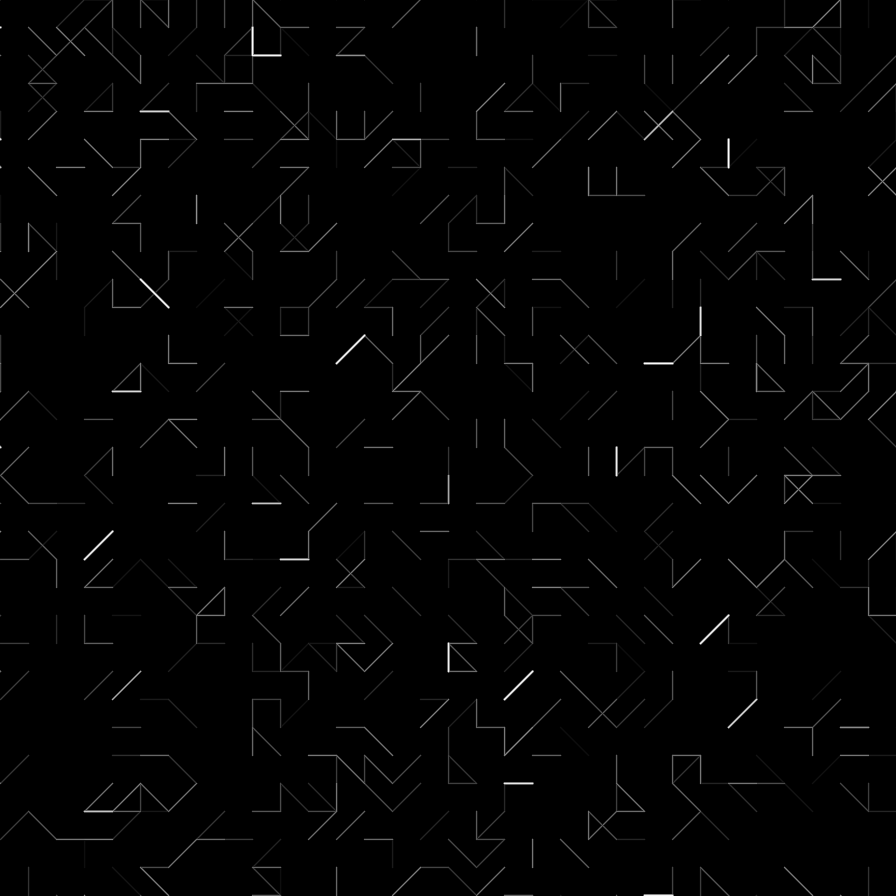
A WebGL 2 fragment shader for this pattern:

```glsl
#version 300 es
precision highp float;

uniform vec2 u_resolution;
out vec4 outColor;

const float CELLS = 32.0;                    // lattice cells across the canvas
const float DENSITY = 0.155;                 // chance that each possible edge is drawn
const vec2 LATTICE_SHIFT = vec2(0.5 / 768.0);
const float THIN_RADIUS = 0.00064;           // half widths, in canvas units
const float THICK_RADIUS = 0.00112;
const float EDGE_SOFTNESS = 1.25;            // smoothing width, in pixels
const float FAINT_TONE = 0.06;
const float COMMON_TONE = 0.56;
const float ACCENT_TONE = 1.0;
const float ACCENT_START = 0.935;            // rank above which an edge turns bold
const vec3 BACKGROUND = vec3(0.0);
const vec3 LINE_COLOR = vec3(1.0);

// Integer hash (PCG style): three inputs to three values in 0..1
vec3 hash3(ivec3 key) {
    uvec3 v = uvec3(key + 4096) * 1664525u + 1013904223u;
    v.x += v.y * v.z;
    v.y += v.z * v.x;
    v.z += v.x * v.y;
    v ^= v >> 16u;
    v.x += v.y * v.z;
    v.y += v.z * v.x;
    v.z += v.x * v.y;
    return vec3(v >> 8u) / 16777216.0;
}

float segmentDistance(vec2 p, vec2 a, vec2 b) {
    vec2 ab = b - a;
    float t = clamp(dot(p - a, ab) / dot(ab, ab), 0.0, 1.0);
    return length(p - a - ab * t);
}

// Share of the smoothing width covered by a line of the given half width
float lineCoverage(float dist, float radius, float blur) {
    float overlap = clamp((radius - dist) / blur + 0.5, 0.0, 1.0);
    return min(overlap, 2.0 * radius / blur);
}

// Edge kinds: bottom side, left side, rising diagonal, falling diagonal
void edgeEnds(int kind, out vec2 a, out vec2 b) {
    a = kind == 3 ? vec2(0.0, 1.0) : vec2(0.0);
    b = kind == 0 ? vec2(1.0, 0.0)
      : kind == 1 ? vec2(0.0, 1.0)
      : kind == 2 ? vec2(1.0)
      : vec2(1.0, 0.0);
}

float latticeEdges(vec2 uv, float blur) {
    vec2 p = (uv - LATTICE_SHIFT) * CELLS;
    ivec2 home = ivec2(floor(p));
    float light = 0.0;

    for (int y = -1; y <= 1; y++) {
        for (int x = -1; x <= 1; x++) {
            ivec2 cell = home + ivec2(x, y);
            vec2 local = p - vec2(cell);
            for (int kind = 0; kind < 4; kind++) {
                vec3 rnd = hash3(ivec3(cell, kind));
                if (rnd.x > DENSITY) continue;

                vec2 a, b;
                edgeEnds(kind, a, b);
                float dist = segmentDistance(local, a, b) / CELLS;

                // Most edges are thin and grey, a few are bold and white
                float accent = smoothstep(ACCENT_START, 1.0, rnd.y);
                float tone = mix(FAINT_TONE, COMMON_TONE, rnd.z);
                tone = mix(tone, ACCENT_TONE, accent);
                float radius = mix(THIN_RADIUS, THICK_RADIUS, accent);
                light = max(light, tone * lineCoverage(dist, radius, blur));
            }
        }
    }
    return light;
}

void main() {
    float pixel = 1.0 / min(u_resolution.x, u_resolution.y);
    vec2 uv = gl_FragCoord.xy * pixel;
    float light = latticeEdges(uv, pixel * EDGE_SOFTNESS);
    outColor = vec4(mix(BACKGROUND, LINE_COLOR, light), 1.0);
}
```
